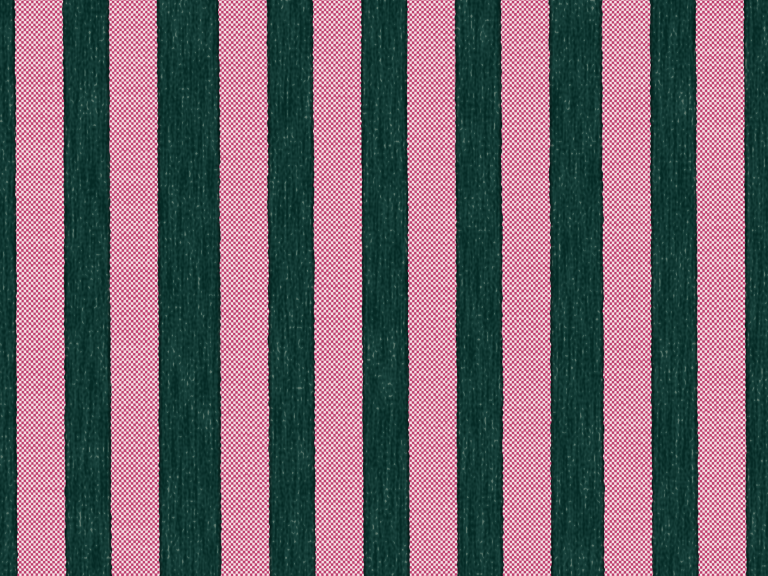
Give the GLSL for this texture, as a Shadertoy shader.

```glsl
// Woven cloth with eight upright pink stripes on dark green.
// Pink is a staggered two-colour weave; green is streaked upright yarn with
// pale flecks. Both come from sines and gradient noise, supersampled.

const float TAU = 6.2831853;
const float STRIPE_WIDTH = 0.0625;
const float STRIPE_PITCH = 0.1224;
const vec2 WEAVE_PERIOD = vec2(0.0062, 0.0066);

const vec3 ROSE = vec3(0.75, 0.23, 0.42);
const vec3 BLUSH = vec3(0.96, 0.90, 0.91);
const vec3 DEEP_GREEN = vec3(0.035, 0.185, 0.165);
const vec3 MID_GREEN = vec3(0.14, 0.31, 0.285);
const vec3 FLECK = vec3(0.44, 0.53, 0.48);

// Random unit gradient for a lattice point
vec2 gradientAt(vec2 cell) {
    uvec2 u = uvec2(ivec2(cell) + 4096);
    uint h = u.x * 73856093u ^ u.y * 19349663u;
    h = (h ^ (h >> 15)) * 2246822519u;
    h = (h ^ (h >> 13)) * 3266489917u;
    float angle = float((h ^ (h >> 16)) & 65535u) / 65536.0 * TAU;
    return vec2(cos(angle), sin(angle));
}

// Gradient noise, roughly -0.7 to 0.7
float gradientNoise(vec2 p) {
    vec2 cell = floor(p);
    vec2 f = p - cell;
    vec2 w = f * f * f * (f * (f * 6.0 - 15.0) + 10.0);
    vec2 e = vec2(1.0, 0.0);
    float a = dot(gradientAt(cell), f);
    float b = dot(gradientAt(cell + e.xy), f - e.xy);
    float c = dot(gradientAt(cell + e.yx), f - e.yx);
    float d = dot(gradientAt(cell + e.xx), f - e.xx);
    return mix(mix(a, b, w.x), mix(c, d, w.x), w.y);
}

// Signed distance to the stripes, positive inside; two gaps are wider
float stripeDistance(float x) {
    float inside = -1.0;
    for (int i = 0; i < 8; i++) {
        float n = float(i);
        float left = 0.0195 + STRIPE_PITCH * n
                   + 0.0208 * step(2.0, n) + 0.009 * step(6.0, n);
        float center = left + 0.5 * STRIPE_WIDTH;
        inside = max(inside, 0.5 * STRIPE_WIDTH - abs(x - center));
    }
    return inside;
}

// Staggered pale and rose stitches, slightly uneven
vec3 pinkWeave(vec2 p) {
    vec2 warp = vec2(gradientNoise(p * 60.0), gradientNoise(p * 60.0 + 37.0));
    vec2 phase = sin(TAU * p / WEAVE_PERIOD + 0.7 * warp);
    float stitch = phase.x * phase.y + 0.25 * gradientNoise(p * 230.0);
    float rows = gradientNoise(vec2(p.x * 9.0, p.y * 150.0));
    float pale = smoothstep(-0.5, 0.5, stitch + 0.12 * rows);
    return mix(ROSE, BLUSH, pale);
}

// Long upright streaks with short light flecks
vec3 greenYarn(vec2 p) {
    float streak = gradientNoise(p * vec2(300.0, 22.0))
                 + 0.6 * gradientNoise(p * vec2(130.0, 9.0) + 11.0);
    float grain = gradientNoise(p * vec2(330.0, 190.0) + 53.0);
    float tone = 0.30 + 0.75 * streak + 0.75 * grain;
    vec3 color = mix(DEEP_GREEN, MID_GREEN, clamp(tone, -0.15, 1.0));
    float fleck = smoothstep(0.32, 0.62, grain + 0.35 * streak);
    return mix(color, FLECK, 0.7 * fleck);
}

vec3 cloth(vec2 p, float pixel) {
    // Slight lean, slow sway and stitch-sized raggedness of the edges
    float lean = 0.0033 * (1.0 - p.y / 0.75);
    float sway = 0.0010 * gradientNoise(vec2(p.x * 5.0, p.y * 14.0));
    float ragged = 0.0016 * gradientNoise(p * vec2(30.0, 170.0) + 7.0);
    float inside = stripeDistance(p.x - lean - sway - ragged);

    // Green sinks into shadow beside each stripe
    float shade = 1.0 - 0.4 * smoothstep(-0.005, 0.0, inside);
    float stripe = smoothstep(-0.5 * pixel, 0.5 * pixel, inside);
    return mix(greenYarn(p) * shade, pinkWeave(p), stripe);
}

void mainImage(out vec4 fragColor, in vec2 fragCoord) {
    float pixel = 1.0 / iResolution.x;
    vec3 color = vec3(0.0);
    // Four samples per pixel
    for (int i = 0; i < 4; i++) {
        vec2 offset = vec2(i & 1, i >> 1) * 0.5 - 0.25;
        color += cloth((fragCoord + offset) * pixel, pixel);
    }
    fragColor = vec4(color * 0.25, 1.0);
}
```
